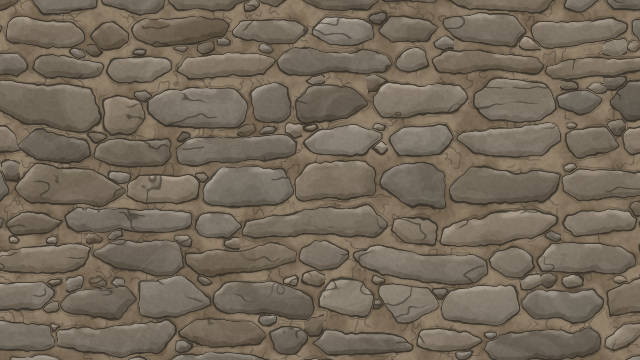
Give the GLSL for this texture, as a WebGL 2 fragment shader.

```glsl
#version 300 es
precision highp float;

uniform vec2 u_resolution;
out vec4 fragColor;

const float ROW_PITCH = 0.108;
const float JOINT = 0.0085;
const vec3 INK = vec3(0.19, 0.17, 0.14);

struct Stone {
    float dist;   // signed distance, negative inside
    vec2 normal;  // outward direction of the nearest face
    vec2 local;   // position relative to the half size
    vec2 seed;
};

vec2 hash2(vec2 p) {
    vec3 q = fract(p.xyx * vec3(0.1031, 0.1030, 0.0973));
    q += dot(q, q.yzx + 33.33);
    return fract((q.xx + q.yz) * q.zy);
}

float noise(vec2 p) {
    vec2 i = floor(p), f = fract(p);
    f = f * f * (3.0 - 2.0 * f);
    float low = mix(hash2(i).x, hash2(i + vec2(1, 0)).x, f.x);
    float high = mix(hash2(i + vec2(0, 1)).x, hash2(i + vec2(1, 1)).x, f.x);
    return mix(low, high, f.y);
}

float fbm(vec2 p) {
    float sum = 0.0, gain = 0.55;
    for (int i = 0; i < 4; i++) {
        sum += gain * noise(p);
        p = mat2(1.6, 1.2, -1.2, 1.6) * p + 7.3;
        gain *= 0.48;
    }
    return sum;
}

vec2 wobble(vec2 p, float scale) {
    return vec2(noise(p * scale), noise(p * scale + 51.7)) - 0.5;
}

// Rough block: soft maximum of four tilted sides and four cut corners
Stone chiselled(vec2 q, vec2 halfSize, vec2 id) {
    float softness = 0.05 * min(halfSize.x, halfSize.y) + 0.0005;
    float total = 0.0;
    vec2 normal = vec2(0);
    for (int i = 0; i < 8; i++) {
        vec2 r = hash2(id + float(i) * vec2(7.3, 3.1));
        vec2 n;
        float reach;
        if (i < 4) {
            bool upright = (i & 1) == 1;
            float angle = float(i) * 1.5708 + (r.x - 0.5) * (upright ? 0.2 : 0.7);
            n = vec2(cos(angle), sin(angle));
            reach = upright ? halfSize.y : halfSize.x;
        } else {
            vec2 side = vec2((i & 1) == 1 ? 1.0 : -1.0, (i & 2) == 2 ? 1.0 : -1.0);
            n = normalize(side * vec2(mix(0.3, 1.2, r.x), 1.0));
            reach = dot(abs(n), halfSize) - mix(0.12, 0.8, r.y) * min(halfSize.x, halfSize.y);
        }
        float weight = exp(min((dot(q, n) - reach) / softness, 60.0));
        total += weight;
        normal += n * weight;
    }
    return Stone(softness * log(total), normal / total, q / halfSize, hash2(id + 19.4));
}

float rowEdge(float row) {
    return (row + 0.32 * (hash2(vec2(row, 4.0)).x - 0.5)) * ROW_PITCH;
}

float columnEdge(float column, float row, float pitch) {
    return (column + 0.68 * (hash2(vec2(column, row) + 83.0).x - 0.5)) * pitch;
}

// Nearest stone of the uneven courses
Stone courses(vec2 p) {
    Stone best = Stone(1.0, vec2(0), vec2(0), vec2(0));
    for (int j = -1; j <= 1; j++) {
        float row = floor(p.y / ROW_PITCH) + float(j);
        float pitch = mix(0.19, 0.27, hash2(vec2(row, 27.0)).x);
        vec2 yRange = vec2(rowEdge(row), rowEdge(row + 1.0));
        for (int i = -1; i <= 1; i++) {
            float column = floor(p.x / pitch) + float(i);
            vec2 id = vec2(column, row) + 140.0;
            vec2 r = hash2(id);
            vec2 low = vec2(columnEdge(column, row, pitch), yRange.x);
            vec2 high = vec2(columnEdge(column + 1.0, row, pitch), yRange.y);
            vec2 room = 0.5 * (high - low) - JOINT;
            vec2 halfSize = room * vec2(1.0, mix(0.62, 1.04, sqrt(r.x)));
            vec2 centre = 0.5 * (low + high) + (room - halfSize) * (r.y * 2.0 - 1.0);
            Stone s = chiselled(p - centre, halfSize, id);
            if (s.dist < best.dist) best = s;
        }
    }
    return best;
}

// Small stones, only where the joint is wide enough to hold one
Stone filler(vec2 p, float room) {
    vec2 cell = floor(p / 0.06);
    vec2 centre = (cell + 0.3 + 0.4 * hash2(cell + 311.0)) * 0.06;
    float space = courses(centre).dist;
    Stone s = chiselled(p - centre, max(space - 0.003, 0.004) * vec2(1.6, 1.0), cell + 431.0);
    s.dist = space > 0.0115 ? max(s.dist, 0.005 - room) : 1.0;
    return s;
}

// Thin drawn line along one level of a field
float inkLine(float field, float level, float width, float px) {
    float slope = max(fwidth(field) / px, 5.0);
    return 1.0 - smoothstep(width, width + px, abs(field - level) / slope);
}

vec3 stoneColor(vec2 p, Stone s, float px) {
    vec2 q = p + s.seed * 37.0;
    vec3 color = mix(vec3(0.415, 0.377, 0.325), vec3(0.520, 0.480, 0.425), s.seed.x);
    color += (s.seed.y - 0.5) * vec3(0.016, -0.006, -0.026);

    // Flat brush patches and fine grain
    float wash = fbm(q * vec2(8.0, 14.0) + 2.0 * wobble(q, 8.0));
    float patches = smoothstep(0.42, 0.46, wash) + smoothstep(0.56, 0.61, wash) - 1.0;
    color += 0.025 * patches + 0.03 * (noise(q * 150.0) - 0.5);
    color *= 1.0 + 0.055 * clamp(s.local.y - 0.4 * s.local.x, -1.0, 1.0);

    // Bevel lit from the upper left, with a narrow chipped rim
    float light = dot(s.normal, vec2(-0.35, 0.94));
    float edge = s.dist + 0.007 * (noise(q * 40.0) - 0.5);
    float bevel = smoothstep(-0.016, -0.011, edge);
    float rim = smoothstep(-0.010, -0.007, edge);
    float broken = smoothstep(0.3, 0.55, noise(q * 24.0 + 9.0));
    color += (0.05 * bevel + 0.06 * rim) * max(light, 0.0) * broken;
    color -= 0.065 * bevel * max(-light, 0.0);

    // Short, nearly straight cracks
    float crack = noise(q * vec2(7.0, 17.0) + 0.35 * wobble(q, 40.0));
    float present = smoothstep(0.56, 0.70, noise(q * 15.0 + 23.0));
    return mix(color, INK, 0.55 * present * inkLine(crack, 0.5, 0.0003, px));
}

vec3 mortarColor(vec2 p, float dist, float px) {
    float tone = fbm(p * 17.0);
    vec3 color = mix(vec3(0.455, 0.393, 0.315), vec3(0.560, 0.495, 0.410), smoothstep(0.25, 0.70, tone));
    color += 0.04 * (noise(p * 130.0) - 0.5);
    color *= mix(0.87, 1.0, smoothstep(0.0, 0.009, dist));
    float scratch = inkLine(noise(p * 38.0 + wobble(p, 60.0)), 0.5, 0.0002, px);
    return mix(color, INK, 0.34 * scratch * smoothstep(0.45, 0.65, noise(p * 21.0 + 5.0)));
}

void main() {
    float px = 1.0 / u_resolution.y;
    vec2 p = gl_FragCoord.xy * px;

    // Bend the courses and roughen the outlines
    vec2 bent = p + vec2(0.0, 0.055) * (noise(p * 3.2 + 3.0) - 0.5);
    bent += 0.013 * wobble(p, 19.0) + 0.005 * wobble(p, 70.0);

    Stone stone = courses(bent);
    Stone wedge = filler(bent, stone.dist);
    if (wedge.dist < stone.dist) stone = wedge;

    vec3 mortar = mortarColor(p, stone.dist, px);
    vec3 face = stoneColor(p, stone, px);
    vec3 color = mix(face, mortar, smoothstep(-0.5 * px, 0.5 * px, stone.dist));

    // Dark contour of uneven weight, with a faint loose second stroke
    float weight = mix(-0.0008, 0.0012, noise(p * 26.0)) + 0.0006 * max(-stone.normal.y, 0.0);
    float contour = 1.0 - smoothstep(weight, weight + px, abs(stone.dist));
    float loose = 1.0 - smoothstep(0.0, px, abs(stone.dist - 0.010 * noise(p * 15.0)));
    loose *= smoothstep(0.4, 0.6, noise(p * 18.0 + 31.0));
    color = mix(color, INK, max(0.78 * contour, 0.28 * loose));
    fragColor = vec4(color, 1.0);
}
```
